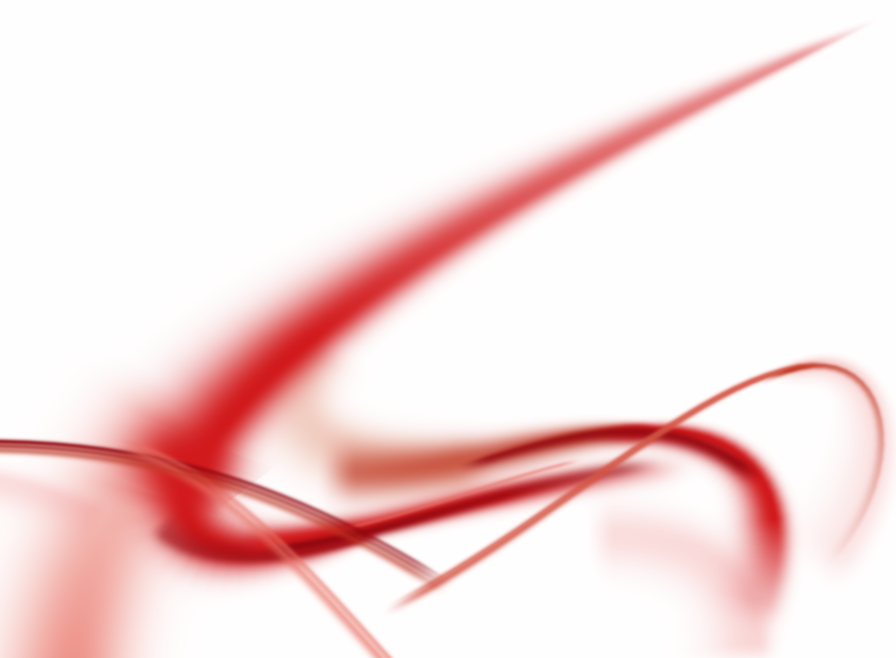
Reproduce this background procedurally as a Shadertoy shader.

```glsl
#define CANVAS vec2(7.68, 5.64)
#define SEGMENTS 24
#define TAPER 0.1
#define PAPER vec3(1.0, 0.996, 0.996)
#define RED vec3(0.82, 0.10, 0.11)
#define DARK vec3(0.58, 0.03, 0.06)
#define SALMON vec3(0.91, 0.45, 0.40)
#define TAN vec3(0.86, 0.50, 0.38)
#define RUST vec3(0.75, 0.22, 0.14)
#define PINK vec3(0.94, 0.58, 0.58)

vec2 bezier(vec2 a, vec2 b, vec2 c, vec2 d, float t) {
    float s = 1.0 - t;
    return s * s * s * a + 3.0 * s * t * (s * b + t * c) + t * t * t * d;
}

// Soft brush along a cubic; each vec2 of left, right and ink runs start to end
void stroke(inout vec3 col, vec2 p, vec2 a, vec2 b, vec2 c, vec2 d,
            vec2 left, vec2 right, vec2 ink, vec3 tone) {
    float reach = 2.6 * max(max(left.x, left.y), max(right.x, right.y));
    vec2 low = min(min(a, b), min(c, d)) - reach;
    vec2 high = max(max(a, b), max(c, d)) + reach;
    if (any(lessThan(p, low)) || any(greaterThan(p, high))) return;

    // Nearest point, its parameter and the side of the curve
    float best = 1e5, along = 0.0, side = 1.0;
    vec2 from = a;
    for (int i = 1; i <= SEGMENTS; i++) {
        vec2 to = bezier(a, b, c, d, float(i) / float(SEGMENTS));
        vec2 e = to - from, q = p - from;
        float h = clamp(dot(q, e) / dot(e, e), 0.0, 1.0);
        vec2 r = q - h * e;
        float dist2 = dot(r, r);
        if (dist2 < best) {
            best = dist2;
            along = (float(i) - 1.0 + h) / float(SEGMENTS);
            side = e.x * q.y - e.y * q.x;
        }
        from = to;
    }
    vec2 widths = side > 0.0 ? left : right;
    float width = mix(widths.x, widths.y, along);
    float ends = smoothstep(0.0, TAPER, along) * smoothstep(1.0, 1.0 - TAPER, along);
    float alpha = clamp(mix(ink.x, ink.y, along), 0.0, 1.0) * ends;
    col = mix(col, tone, alpha * exp(-best / (width * width)));
}

void mainImage(out vec4 fragColor, in vec2 fragCoord) {
    vec2 p = fragCoord / iResolution.xy * CANVAS;
    vec3 col = PAPER;

    // Wide glows
    stroke(col, p, vec2(1.6, 2.3), vec2(0.9, 1.2), vec2(0.55, 0.5), vec2(0.6, -0.9),
           vec2(0.45), vec2(0.45, 0.55), vec2(0.3, 0.9), SALMON);
    stroke(col, p, vec2(2.75, 2.8), vec2(2.3, 1.9), vec2(2.8, 1.6), vec2(4.3, 1.65),
           vec2(0.28, 0.2), vec2(0.4, 0.2), vec2(0.3, 0.5), TAN);
    stroke(col, p, vec2(5.0, 1.05), vec2(6.0, 1.1), vec2(6.5, 0.8), vec2(6.5, -0.1),
           vec2(0.25, 0.12), vec2(0.25, 0.4), vec2(0.3, 0.4), PINK);
    stroke(col, p, vec2(-0.6, 1.55), vec2(0.0, 1.6), vec2(0.5, 1.4), vec2(0.9, 1.2),
           vec2(0.1), vec2(0.2), vec2(0.3), PINK);
    stroke(col, p, vec2(6.6, 2.4), vec2(7.55, 2.95), vec2(8.0, 1.7), vec2(7.0, 0.6),
           vec2(0.03, 0.15), vec2(0.08, 0.4), vec2(0.45, 0.2), PINK);

    // Long sweep and the bowl under it
    stroke(col, p, vec2(7.58, 5.50), vec2(4.82, 4.22), vec2(1.75, 2.64), vec2(1.5, 1.14),
           vec2(0.015, 0.30), vec2(0.015, 0.55), vec2(0.35, 1.35), RED);
    stroke(col, p, vec2(1.75, 2.04), vec2(1.15, 0.72), vec2(2.2, 0.79), vec2(3.3, 1.12),
           vec2(0.4, 0.08), vec2(0.4, 0.05), vec2(1.1, 0.9), RED);
    stroke(col, p, vec2(1.3, 1.15), vec2(1.7, 0.75), vec2(2.4, 0.8), vec2(3.3, 1.08),
           vec2(0.16, 0.05), vec2(0.08, 0.04), vec2(0.5, 0.8), DARK);

    // Upper ribbon and its falling hook
    stroke(col, p, vec2(2.7, 1.59), vec2(4.0, 1.54), vec2(4.8, 2.02), vec2(5.7, 1.96),
           vec2(0.22, 0.03), vec2(0.22, 0.09), vec2(0.65, 1.0), RUST);
    stroke(col, p, vec2(5.0, 1.90), vec2(6.55, 2.19), vec2(6.95, 1.34), vec2(6.45, 0.14),
           vec2(0.04, 0.14), vec2(0.08, 0.32), vec2(3.0, 0.0), RED);
    stroke(col, p, vec2(3.9, 1.62), vec2(5.0, 1.98), vec2(5.8, 2.16), vec2(6.55, 1.5),
           vec2(0.03, 0.05), vec2(0.05, 0.09), vec2(0.8, 0.9), DARK);

    // Lower ribbon with a pale crease
    stroke(col, p, vec2(2.0, 0.96), vec2(3.3, 1.02), vec2(4.3, 1.54), vec2(6.1, 1.66),
           vec2(0.11, 0.10), vec2(0.06, 0.12), vec2(2.6, 0.0), RED);
    stroke(col, p, vec2(2.2, 0.92), vec2(3.4, 1.02), vec2(4.3, 1.52), vec2(5.7, 1.66),
           vec2(0.04, 0.07), vec2(0.05, 0.06), vec2(1.2, 0.4), DARK);
    stroke(col, p, vec2(2.9, 1.10), vec2(3.6, 1.24), vec2(4.3, 1.55), vec2(5.0, 1.70),
           vec2(0.02), vec2(0.02), vec2(0.5), SALMON);

    // Fine strands, each pair or triple shifted a little
    for (int i = 0; i < 3; i++) {
        float n = float(i);
        vec2 shift = vec2(-0.03, -0.055) * n;
        stroke(col, p + shift * 0.3, vec2(-0.7, 1.84) + shift, vec2(1.3, 1.96) + shift,
               vec2(2.6, 1.44) + shift, vec2(3.9, 0.62) + shift,
               vec2(0.022), vec2(0.03, 0.04), vec2(0.95 - 0.2 * n, 0.5), mix(DARK, RUST, 0.5 * n));
        if (i == 2) continue;
        stroke(col, p, vec2(1.0, 1.88) + shift, vec2(2.0, 1.6) + shift,
               vec2(2.6, 0.8) + shift, vec2(3.7, -0.4) + shift,
               vec2(0.025), vec2(0.05), vec2(0.5, 0.6), SALMON);
        stroke(col, p, vec2(3.25, 0.36) - shift, vec2(4.9, 1.2) - shift,
               vec2(6.05, 2.5) - 0.5 * shift, vec2(7.1, 2.52),
               vec2(0.025), vec2(0.04, 0.02), vec2(0.65, 0.8), mix(RUST, SALMON, 0.5));
    }
    stroke(col, p, vec2(6.5, 2.34), vec2(7.55, 2.97), vec2(8.0, 1.7), vec2(7.0, 0.7),
           vec2(0.02, 0.03), vec2(0.025, 0.06), vec2(0.95, 0.0), RUST);

    fragColor = vec4(col, 1.0);
}
```
